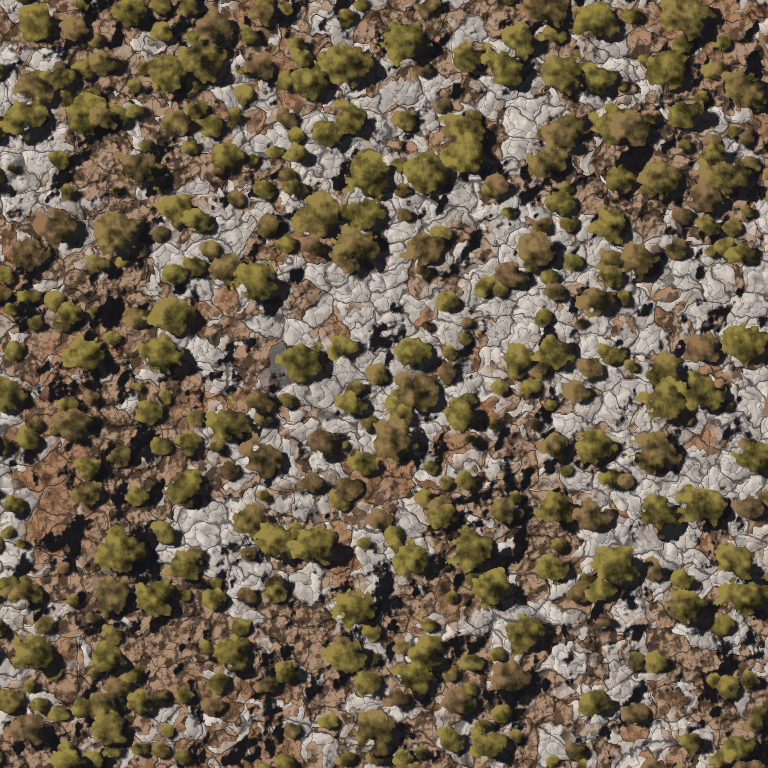
A WebGL 1 fragment shader for this texture:

```glsl
precision highp float;
// Sunlit rocky hillside: pale broken stone and tan soil, dotted with olive shrubs.
// Warped Voronoi stones and fbm relief form the ground; two jittered grids
// scatter lumpy shrubs, each with a shadow thrown away from the upper-left sun.

uniform vec2 u_resolution;

const vec3 ROCK_LIT   = vec3(0.84, 0.80, 0.76);
const vec3 ROCK_DIM   = vec3(0.53, 0.50, 0.48);
const vec3 SOIL_LIT   = vec3(0.67, 0.55, 0.45);
const vec3 SOIL_DIM   = vec3(0.31, 0.25, 0.20);
const vec3 RUST       = vec3(0.64, 0.46, 0.33);
const vec3 SHADOW     = vec3(0.07, 0.07, 0.085);
const vec3 SHRUB_LIT  = vec3(0.56, 0.50, 0.26);
const vec3 SHRUB_DRY  = vec3(0.54, 0.43, 0.31);
const vec3 SHRUB_DIM  = vec3(0.13, 0.12, 0.07);

const vec2  SUN          = vec2(-0.86, 0.51);  // direction towards the light
const float RELIEF_SCALE = 19.0;
const float SHADOW_REACH = 0.013;
const float BIG_STONES   = 27.0;   // stones per canvas height
const float SMALL_STONES = 64.0;
const float ROCK_BIAS    = 0.01;   // higher means more bare rock
const float BIG_SHRUBS   = 16.0;   // grid cells per canvas height
const float SMALL_SHRUBS = 30.0;
const float EDGE         = 0.0016; // softness of shrub outlines

float hash(vec2 p) {
  return fract(sin(dot(p, vec2(127.1, 311.7))) * 43758.5453);
}

vec2 hash2(vec2 p) {
  return vec2(hash(p), hash(p + 57.3));
}

float noise(vec2 p) {
  vec2 i = floor(p), f = fract(p);
  f = f * f * (3.0 - 2.0 * f);
  return mix(mix(hash(i), hash(i + vec2(1.0, 0.0)), f.x),
             mix(hash(i + vec2(0.0, 1.0)), hash(i + vec2(1.0, 1.0)), f.x), f.y);
}

float fbm(vec2 p) {
  float sum = 0.0, amp = 0.53;
  for (int i = 0; i < 4; i++) {
    sum += amp * noise(p);
    p = mat2(1.6, 1.2, -1.2, 1.6) * p + 11.7;
    amp *= 0.5;
  }
  return sum;
}

// Voronoi stones: x = distance to crack, y = random id, z = slope to the sun
vec3 stones(vec2 p) {
  vec2 cell = floor(p), f = fract(p), toCentre = vec2(0.0);
  float d1 = 8.0, d2 = 8.0, id = 0.0;
  for (int j = -1; j <= 1; j++)
    for (int i = -1; i <= 1; i++) {
      vec2 g = vec2(float(i), float(j));
      vec2 r = g + hash2(cell + g) - f;
      float d = length(r);
      if (d < d1) {
        d2 = d1; d1 = d; toCentre = r; id = hash(cell + g + 23.9);
      } else d2 = min(d2, d);
    }
  return vec3(d2 - d1, id, -dot(toCentre, SUN));
}

vec3 groundColour(vec2 uv) {
  vec2 warp = vec2(fbm(uv * 42.0), fbm(uv * 42.0 + 71.0)) - 0.5;
  vec2 q = uv + 0.035 * warp;
  vec3 big = stones(q * BIG_STONES * vec2(0.9, 1.15));
  vec3 small = stones(q * SMALL_STONES);
  float height = fbm(uv * RELIEF_SCALE);
  float slope = height - fbm((uv + SUN * SHADOW_REACH) * RELIEF_SCALE);
  float grain = fbm(uv * 95.0);
  float fineSlope = grain - fbm((uv + SUN * 0.004) * 95.0);

  // Soil and stone
  float patches = fbm(uv * 6.0 + 3.1) - 0.5;
  vec3 soil = mix(SOIL_DIM, SOIL_LIT, smoothstep(0.28, 0.66, grain + 0.6 * fineSlope));
  soil = mix(soil, RUST, 0.55 * smoothstep(0.5, 0.68, fbm(uv * 13.0 + 40.0)));
  float light = 0.62 + 0.5 * big.z + 0.4 * small.z + 1.1 * fineSlope + 0.9 * slope;
  vec3 rock = mix(ROCK_DIM, ROCK_LIT, clamp(light, -0.3, 1.1));
  float rockiness = 0.75 * patches + 0.33 * (big.y - 0.5) + 0.25 * (small.y - 0.5);
  vec3 col = mix(soil, rock, smoothstep(-0.04, 0.04, rockiness + ROCK_BIAS));

  // Cracks and shaded hollows
  float crack = smoothstep(0.0, 0.13, big.x) * smoothstep(-0.12, 0.16, small.x);
  col *= mix(0.5, 1.0, crack);
  float shade = smoothstep(0.06, 0.14, -slope - 0.22 * fineSlope - 0.15 * patches);
  return mix(col, SHADOW, 0.93 * shade);
}

// Paints one grid of shrubs, from back to front
vec3 addShrubs(vec3 col, vec2 uv, float cells, float share, float seed) {
  float lump = fbm(uv * 60.0 + seed) - 0.5;
  float leaf = fbm(uv * 105.0 + seed) - 0.5;
  vec2 cell = floor(uv * cells);
  for (int j = -1; j <= 1; j++)
    for (int i = -1; i <= 1; i++) {
      vec2 id = cell + vec2(float(i), -float(j));
      vec2 centre = (id + 0.1 + 0.8 * hash2(id + seed)) / cells;
      float grove = noise(centre * 5.0 + seed) - 0.5;
      if (hash(id + seed + 5.7) > share + 0.5 * grove) continue;
      float r = mix(0.24, 0.45, hash(id + seed + 9.1)) / cells;
      vec2 d = (uv - centre) * vec2(0.95, 1.1);
      vec2 s = d + SUN * r * 0.75;
      float shadowDist = length(s) - r * (0.9 + 1.3 * lump);
      col = mix(col, SHADOW, 0.9 * (1.0 - smoothstep(-EDGE, 2.0 * EDGE, shadowDist)));
      float bodyDist = length(d) - r * (1.0 + 1.4 * lump + 0.5 * leaf);
      float light = 0.60 + 0.42 * dot(d, SUN) / r + 1.5 * leaf + 0.8 * lump;
      vec3 tint = mix(SHRUB_LIT, SHRUB_DRY, smoothstep(0.45, 1.0, hash(id + seed + 3.3)));
      vec3 shrub = mix(SHRUB_DIM, tint, clamp(light, 0.0, 1.08));
      col = mix(col, shrub, 1.0 - smoothstep(-EDGE, EDGE, bodyDist));
    }
  return col;
}

void main() {
  vec2 uv = gl_FragCoord.xy / u_resolution.y;
  vec3 col = groundColour(uv);
  col = addShrubs(col, uv, SMALL_SHRUBS, 0.33, 17.0);
  col = addShrubs(col, uv, BIG_SHRUBS, 0.55, 43.0);
  gl_FragColor = vec4(col, 1.0);
}
```
